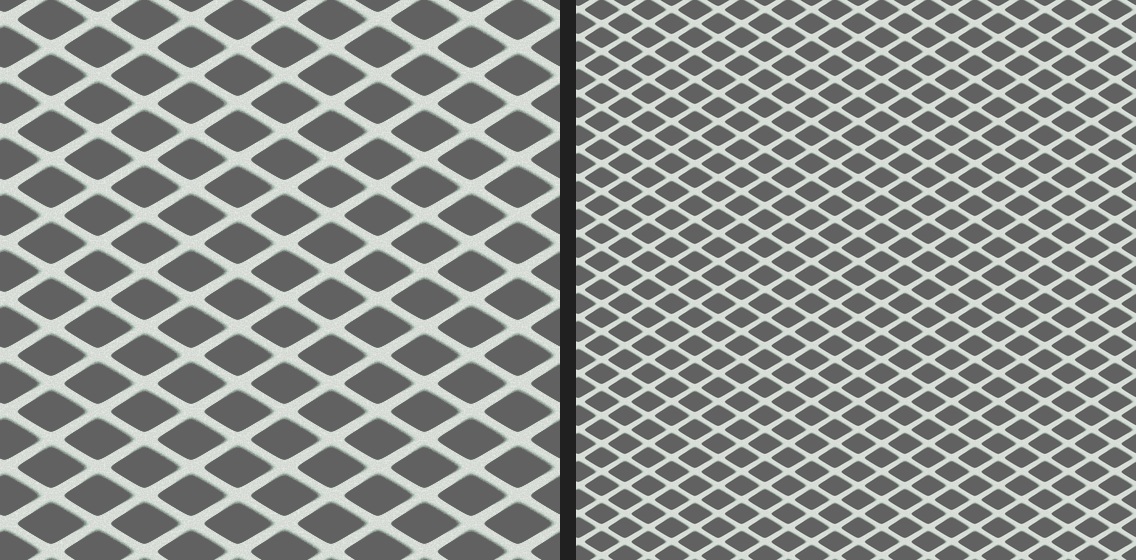
Left, the tile; right, the same tile 2 across and 2 down.
Give the GLSL for this texture, as a three.js fragment shader.

```glsl
varying vec2 vUv;

const vec2 REPEATS = vec2(6.0, 10.0);
const vec2 HOLE_CENTER = vec2(0.547, 0.650);
const vec3 BACKING = vec3(0.38);
const vec3 METAL = vec3(0.85, 0.87, 0.85);
const vec3 SHADE = vec3(0.46, 0.48, 0.46);
const vec3 EDGE_TINT = vec3(0.74, 0.82, 0.77);

vec2 hash2(vec2 p) {
  vec2 q = vec2(dot(p, vec2(127.1, 311.7)), dot(p, vec2(269.5, 183.3)));
  return fract(sin(q) * 43758.55);
}

// Distance to the nearest scattered point, wrapping after "cells" cells
float cellular(vec2 uv, float cells) {
  vec2 p = uv * cells;
  vec2 id = floor(p);
  float nearest = 2.0;
  for (int j = -1; j <= 1; j++) {
    for (int i = -1; i <= 1; i++) {
      vec2 cell = id + vec2(float(i), float(j));
      nearest = min(nearest, length(cell + hash2(mod(cell, cells)) - p));
    }
  }
  return nearest;
}

// Offset from the closest hole center of a grid, in canvas units
vec2 gridOffset(vec2 uv, vec2 repeats, vec2 center) {
  return (fract(uv * repeats - center + 0.5) - 0.5) / repeats;
}

// Approximate distance to a diamond with separately rounded corners
float diamond(vec2 p, float slope, float size, vec2 rounding) {
  vec2 q = sqrt(p * p + rounding * rounding);
  return (slope * q.x + q.y - size) / length(vec2(slope, 1.0));
}

float meshHole(vec2 p) {
  return diamond(p, 0.6, 0.0398, vec2(0.0065, 0.0044));
}

// Direction from the hole center compared with the shaded side
float shadedSide(vec2 p, vec2 side) {
  vec2 outward = p * vec2(0.6, 1.0);
  return smoothstep(-0.1, 1.0, dot(outward / (length(outward) + 0.0001), side));
}

void main() {
  // Two staggered grids of holes
  vec2 p = gridOffset(vUv, REPEATS, HOLE_CENTER);
  vec2 staggered = gridOffset(vUv, REPEATS, HOLE_CENTER + 0.5);
  if (meshHole(staggered) < meshHole(p)) p = staggered;

  // Fine grain, which also roughens the shaded rims
  float grain = cellular(vUv, 300.0) - 0.45;
  float shaded = shadedSide(p, vec2(0.66, 0.75));
  float d = meshHole(p) + grain * 0.0016 * shaded;

  // Rounded rim, wide on the upper right and crisp below
  float rim = 0.0008 + 0.0046 * shaded;
  vec3 metal = METAL + grain * 0.09;
  metal = mix(EDGE_TINT, metal, smoothstep(rim * 0.5, rim * 1.6, d));
  metal = mix(SHADE, metal, smoothstep(-0.0005, rim, d));

  float coverage = smoothstep(-0.001, 0.001, d);
  gl_FragColor = vec4(mix(BACKING, metal, coverage), 1.0);
}
```
